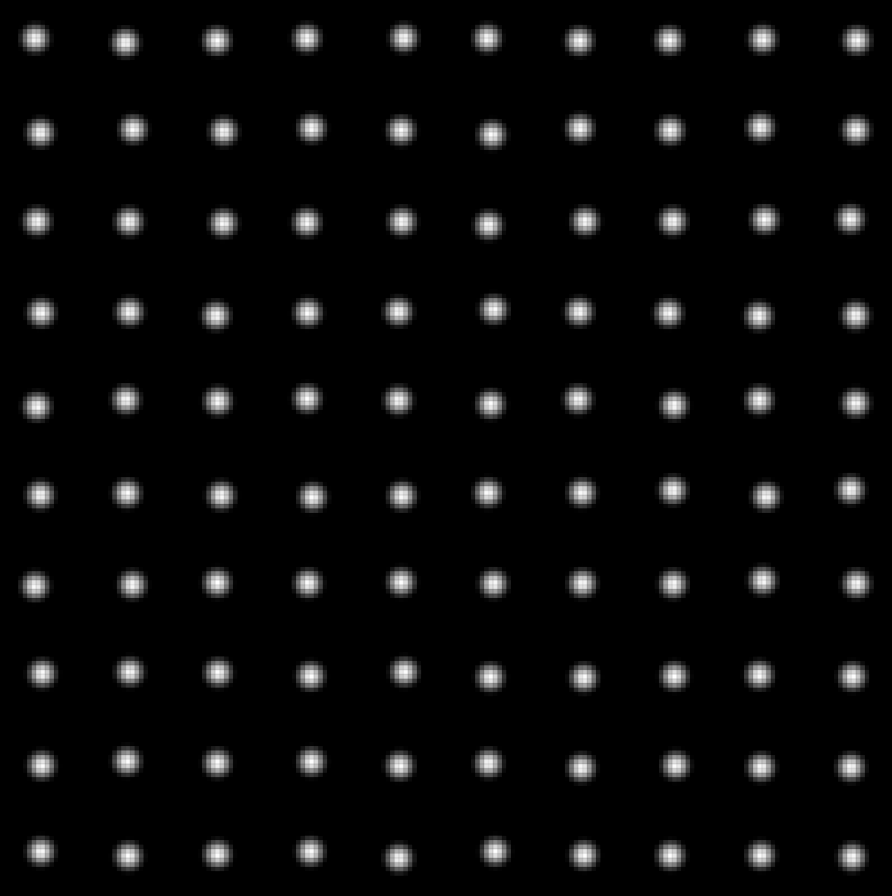
A Shadertoy shader for this pattern:

```glsl
// Ten by ten soft white dots on black, each nudged a little off a regular grid.
// Every cell hashes its own offset and draws a radial falloff, sampled on a
// fine mesh of square blocks with faintly dimmed seams.

const float DOTS = 10.0;            // dots across and down
const float PITCH = 0.1010;         // dot spacing, in canvas heights
const float RADIUS = 0.0218;        // distance where a dot fades to black
const float JITTER = 0.0045;        // largest offset along each axis
const float BLOCK = 0.0050;         // side of one mesh block
const float SEAM_WIDTH = 0.16;      // half width of a seam, in blocks
const float SEAM_DIM = 0.08;        // light lost along a seam
const vec3 BACKGROUND = vec3(0.0);
const vec3 DOT_COLOR = vec3(1.0);

vec2 hash22(vec2 p) {
    vec3 q = fract(p.xyx * vec3(0.1031, 0.1030, 0.0973));
    q += dot(q, q.yzx + 33.33);
    return fract((q.xx + q.yz) * q.zy);
}

// Brightness of the jittered dot in the cell that holds p.
float dotField(vec2 p) {
    vec2 cell = clamp(floor(p / PITCH + 0.5 * DOTS), 0.0, DOTS - 1.0);
    vec2 center = (cell + 0.5 - 0.5 * DOTS) * PITCH;
    center += (hash22(cell + 17.0) * 2.0 - 1.0) * JITTER;
    return 1.0 - smoothstep(0.0, RADIUS, length(p - center));
}

void mainImage(out vec4 fragColor, in vec2 fragCoord) {
    vec2 p = (fragCoord - 0.5 * iResolution.xy) / iResolution.y;

    // Snap to block centers, with a smooth step about one pixel wide.
    vec2 mesh = p / BLOCK;
    vec2 within = fract(mesh);
    float halfPixel = min(0.5 / (BLOCK * iResolution.y), 0.5);
    vec2 stepUp = smoothstep(0.5 - halfPixel, 0.5 + halfPixel, within);
    vec2 snapped = (floor(mesh) + stepUp) * BLOCK;

    // Dim the seams between blocks.
    vec2 seam = 1.0 - smoothstep(SEAM_WIDTH - halfPixel, SEAM_WIDTH + halfPixel,
                                 abs(within - 0.5));
    float seamLight = (1.0 - SEAM_DIM * seam.x) * (1.0 - SEAM_DIM * seam.y);

    float light = dotField(snapped) * seamLight;
    fragColor = vec4(mix(BACKGROUND, DOT_COLOR, light), 1.0);
}
```
